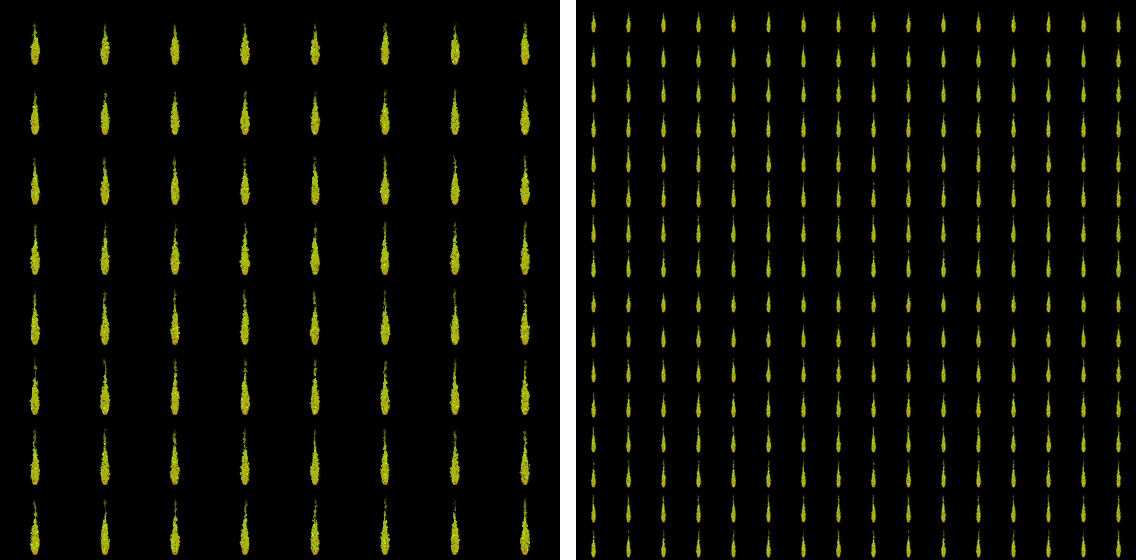
Left: one tile. Right: repeated 2 by 2.
This pattern is drawn by a three.js fragment shader. Its source:

```glsl
// An 8 by 8 sheet of slim yellow-green flames on black, one frame per cell.
// Each flame is a rounded body tapering to a thin tail; cellular noise, seeded
// by the frame number, roughens the outline and speckles the colour.
varying vec2 vUv;

const float GRID = 8.0;
const float BASE = 0.063;       // height of the flame foot in its cell
const float HALF_WIDTH = 0.062; // widest half width, in cells
const float SOFT = 0.011;       // edge smoothing, in cells

float hash(vec2 p) {
  return fract(sin(dot(p, vec2(127.1, 311.7))) * 43758.55);
}

// Cellular noise: x is the distance to the nearest point, y its random value.
vec2 cellular(vec2 p, float seed) {
  vec2 cell = floor(p);
  vec2 nearest = vec2(8.0, 0.0);
  for (int j = -1; j <= 1; j++) {
    for (int i = -1; i <= 1; i++) {
      vec2 id = cell + vec2(float(i), float(j));
      vec2 key = id + seed * vec2(1.37, 2.11);
      vec2 point = id + vec2(hash(key), hash(key + 41.3));
      float dist = distance(p, point);
      if (dist < nearest.x) nearest = vec2(dist, hash(key + 83.9));
    }
  }
  return nearest;
}

// Flames grow over the first rows, then keep their height.
float flameHeight(float frame) {
  float growth = smoothstep(0.0, 40.0, frame);
  return mix(0.63, 0.84, growth) + 0.02 * (hash(vec2(frame, 5.0)) - 0.5);
}

// Half width at height h: round foot, full belly, narrow tail.
float flameWidth(float h, float height) {
  float below = 1.0 - clamp(h / 0.2, 0.0, 1.0);
  float foot = sqrt(1.0 - below * below);
  float taper = mix(1.0, 0.2, smoothstep(0.18, 0.3 + 0.36 * height, h));
  return HALF_WIDTH * foot * taper;
}

// Gentle sideways bend that grows towards the tip.
float sway(float h, float frame) {
  float bend = sin(h * 9.0 - frame * 0.4) + 0.5 * sin(h * 23.0 + frame * 0.9);
  return 0.008 * bend * smoothstep(0.2, 0.8, h);
}

// Orange foot, olive belly, lime tail, with scattered light and dark grains.
vec3 flameColor(float h, vec2 grain) {
  vec3 orange = vec3(0.74, 0.57, 0.05);
  vec3 olive = vec3(0.66, 0.69, 0.05);
  vec3 lime = vec3(0.64, 0.78, 0.05);
  vec3 color = mix(orange, olive, smoothstep(0.0, 0.14, h));
  color = mix(color, lime, smoothstep(0.2, 0.5, h));
  color = mix(color, lime, 0.7 * step(0.68, grain.y));
  color = mix(color, orange, 0.6 * step(grain.y, 0.14));
  float spot = 1.0 - smoothstep(0.3, 0.7, grain.x);
  float dark = step(0.4, grain.y) * step(grain.y, 0.5);
  float light = step(0.93, grain.y);
  return color * (1.0 - 0.35 * spot * dark + 0.25 * spot * light);
}

vec3 flame(vec2 p, float frame) {
  float h = p.y - BASE;
  float height = flameHeight(frame);
  float x = p.x - 0.5 - sway(h, frame);

  // Ragged outline, breaking into beads along the tail
  vec2 lump = cellular(p * 27.0, frame);
  float rough = 0.026 * (lump.y - 0.5) + 0.012 * (0.45 - lump.x);
  rough *= smoothstep(0.0, 0.18, h);
  float d = abs(x) - flameWidth(h, height) - rough;
  float mask = 1.0 - smoothstep(-SOFT, SOFT, d);
  mask *= smoothstep(0.0, 2.0 * SOFT, h);

  // Tail dims and dissolves at the tip
  float t = h / height;
  mask *= mix(1.0, 0.5, smoothstep(0.6, 0.92, t));
  mask *= 1.0 - smoothstep(0.88, 1.0, t);

  vec2 grain = cellular(p * 44.0, frame + 71.0);
  return flameColor(h, grain) * mask;
}

void main() {
  vec2 grid = vUv * GRID;
  vec2 id = min(floor(grid), GRID - 1.0);
  // Frames run left to right, from the top row down
  float frame = id.x + GRID * (GRID - 1.0 - id.y);
  gl_FragColor = vec4(flame(grid - id, frame), 1.0);
}
```
